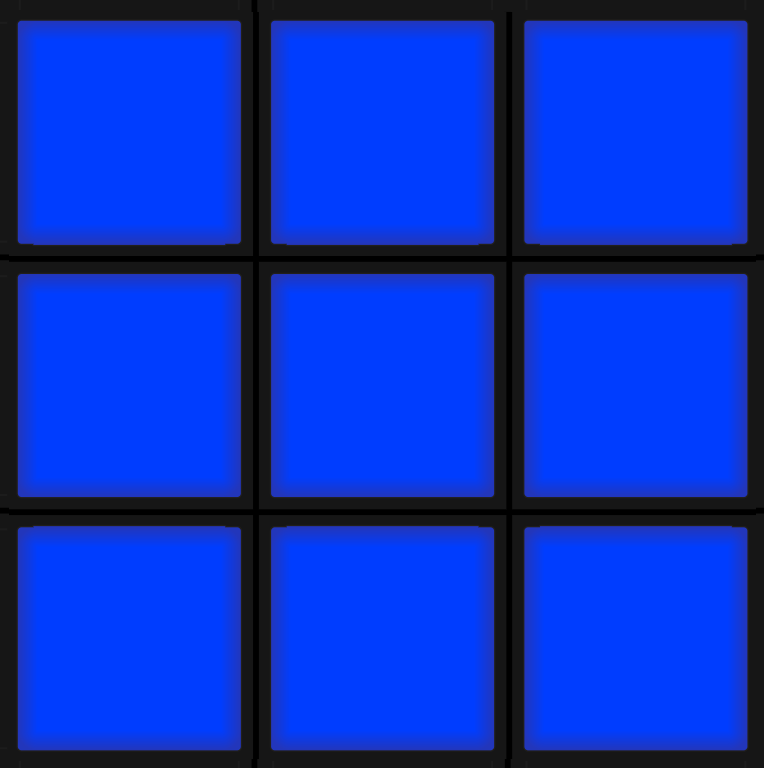
Write a Shadertoy shader that draws this pattern.

```glsl
// Three by three grid of glossy blue square tiles on charcoal, parted by black seams

const float PITCH = 0.3298;         // tile spacing, in canvas heights
const float TILE_HALF = 0.1452;
const float CORNER = 0.005;
const float RIM = 0.026;            // depth of the darker tile border
const float SEAM_HALF = 0.0038;
const float MARGIN = 0.4865;        // where the seams meet the outer frame

const vec3 CHARCOAL = vec3(0.088);
const vec3 WARM_EDGE = vec3(0.14, 0.13, 0.11);
const vec3 BLUE = vec3(0.0, 0.24, 1.0);
const vec3 RIM_BLUE = vec3(0.135, 0.212, 0.735);

float roundedBox(vec2 p, vec2 halfSize, float radius) {
    vec2 d = abs(p) - halfSize + radius;
    return length(max(d, 0.0)) + min(max(d.x, d.y), 0.0) - radius;
}

float coverage(float dist, float pixel) {
    return clamp(0.5 - dist / pixel, 0.0, 1.0);
}

// Tile outline, with a shallow lip on the side facing the middle row
float tileShape(vec2 q, float row) {
    float body = roundedBox(q, vec2(TILE_HALF), CORNER);
    vec2 lipOffset = vec2(0.0, -0.0015 * row);
    float lip = roundedBox(q - lipOffset, vec2(0.125, TILE_HALF), 0.001);
    return min(body, lip);
}

// Pair of parallel seams that step aside slightly at the frame
float seamPair(float across, float along, float jog) {
    float shifted = across + jog * step(MARGIN, abs(along));
    return abs(abs(shifted) - 0.5 * PITCH) - SEAM_HALF;
}

// Short scratches in the frame, in line with the tile edges
float frameTicks(float acrossCell, float along, float pixel) {
    float line = abs(abs(acrossCell) - 0.1425) - 0.0012;
    return coverage(max(line, 0.489 - along), pixel);
}

vec3 tileColour(vec2 q) {
    float depth = length(max(abs(q) - TILE_HALF + RIM, 0.0)) / RIM;
    return mix(BLUE, RIM_BLUE, clamp(depth, 0.0, 1.0));
}

void mainImage(out vec4 fragColor, in vec2 fragCoord) {
    float pixel = 1.0 / iResolution.y;
    vec2 p = (fragCoord - 0.5 * iResolution.xy) * pixel;
    p -= vec2(0.0008, -0.002);
    vec2 cell = clamp(round(p / PITCH), -1.0, 1.0);
    vec2 q = p - PITCH * cell;

    // Charcoal ground with faint frame scratches
    float ticks = max(frameTicks(q.x, abs(p.y), pixel), frameTicks(q.y, -p.x, pixel));
    vec3 colour = mix(CHARCOAL, vec3(0.12), 0.7 * ticks);

    // Black seams; the right one stops short of the top frame
    float vertical = seamPair(p.x, p.y, 0.002);
    if (p.x > 0.0) vertical = max(vertical, p.y - MARGIN);
    float horizontal = seamPair(p.y, p.x, -0.002);
    colour *= 1.0 - coverage(min(vertical, horizontal), pixel);

    // Tiles with a thin warm outline
    float tile = tileShape(q, cell.y);
    colour = mix(colour, WARM_EDGE, 0.8 * coverage(tile - 0.0016, pixel));
    colour = mix(colour, tileColour(q), coverage(tile, pixel));

    fragColor = vec4(colour, 1.0);
}
```
